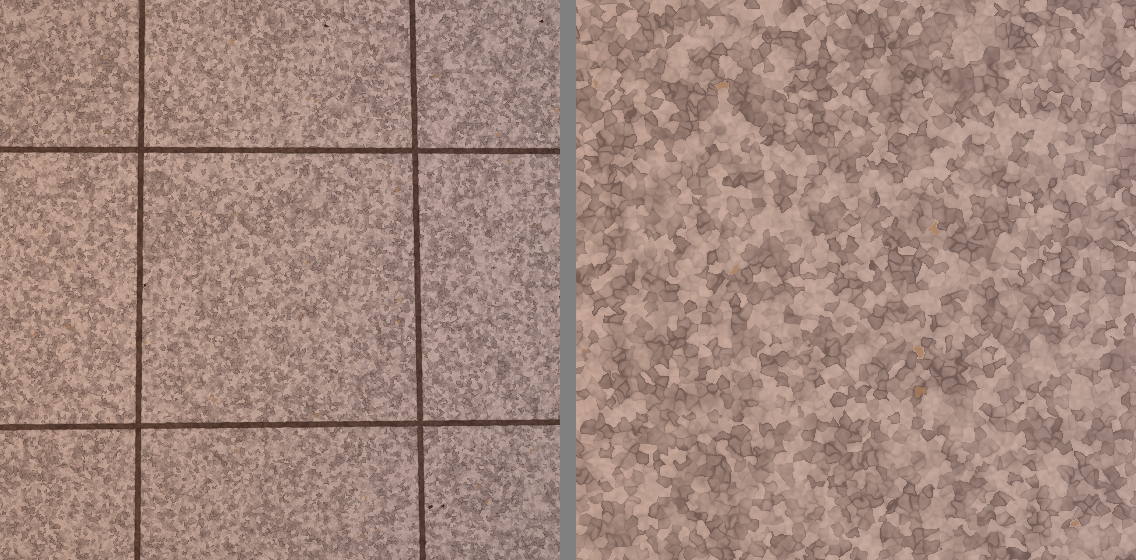
Left: the whole. Right: its middle third, enlarged.
This texture is drawn by a three.js fragment shader. Its source:

```glsl
varying vec2 vUv;

const vec2 PITCH_START = vec2(0.510, 0.496);  // column pitch at bottom, row pitch at left
const vec2 PITCH_END = vec2(0.482, 0.484);    // column pitch at top, row pitch at right
const vec2 MIDDLE_START = vec2(0.500, 0.485);
const vec2 MIDDLE_END = vec2(0.495, 0.488);
const float GROUT_HALF_WIDTH = 0.0051;
const float GROUT_WOBBLE = 0.0016;
const float EDGE_SOFTNESS = 0.0014;
const float GRAIN_COUNT = 158.0;
const float CLUMP_COUNT = 85.0;
const float RIM_WIDTH = 0.36;
const float RIM_DEPTH = 0.52;
const float OCHRE_SHARE = 0.002;
const float PIT_SHARE = 0.0005;
const vec3 GRAIN_DARK = vec3(0.475, 0.385, 0.355);
const vec3 GRAIN_LIGHT = vec3(0.765, 0.655, 0.606);
const vec3 OCHRE = vec3(0.64, 0.46, 0.31);
const vec3 PIT = vec3(0.24, 0.16, 0.13);
const vec3 GROUT_DARK = vec3(0.25, 0.165, 0.135);
const vec3 GROUT_LIGHT = vec3(0.41, 0.30, 0.25);
const vec3 WARM_LIGHT = vec3(1.03, 1.0, 0.97);
const vec3 COOL_LIGHT = vec3(0.98, 0.995, 1.03);

float hash(vec2 p) {
  vec3 q = fract(vec3(p.xyx) * 0.1031);
  q += dot(q, q.yzx + 33.33);
  return fract((q.x + q.y) * q.z);
}

vec2 hash2(vec2 p) {
  return vec2(hash(p), hash(p + 71.7));
}

float noise(vec2 p) {
  vec2 i = floor(p);
  vec2 f = fract(p);
  f = f * f * (3.0 - 2.0 * f);
  return mix(mix(hash(i), hash(i + vec2(1.0, 0.0)), f.x),
             mix(hash(i + vec2(0.0, 1.0)), hash(i + 1.0), f.x), f.y);
}

// Nearest grain: xy = its cell, z = gap to the second nearest
vec3 nearestGrain(vec2 p) {
  vec2 base = floor(p);
  vec2 nearest = base;
  float d1 = 9.0;
  float d2 = 9.0;
  for (int y = -1; y <= 1; y++) {
    for (int x = -1; x <= 1; x++) {
      vec2 cell = base + vec2(float(x), float(y));
      float d = length(cell + hash2(cell) - p);
      if (d < d1) {
        d2 = d1;
        d1 = d;
        nearest = cell;
      } else {
        d2 = min(d2, d);
      }
    }
  }
  return vec3(nearest, d2 - d1);
}

vec3 stone(vec2 p, vec2 tile) {
  vec2 q = p + (tile + 3.0) * vec2(3.7, 5.3);
  vec2 warp = vec2(noise(q * 250.0), noise(q * 250.0 + 40.0)) - 0.5;
  vec3 grain = nearestGrain(q * GRAIN_COUNT + warp * 0.7);

  // Pale matrix with scattered greyer grains
  float clump = noise(q * CLUMP_COUNT) * 0.75 + noise(q * 24.0) * 0.25;
  float grey = 1.0 - smoothstep(0.15, 0.80, hash(grain.xy + 13.0) * 0.55 + clump * 0.45);
  float tone = 0.92 - 0.62 * grey;

  // Dark broken outlines, strongest around the grey grains
  float rim = 1.0 - smoothstep(0.03, RIM_WIDTH, grain.z);
  float broken = smoothstep(0.25, 0.75, noise(q * 135.0 + 90.0));
  tone -= rim * RIM_DEPTH * mix(0.15, 1.0, grey) * mix(0.35, 1.0, broken);
  tone += (noise(q * 400.0) - 0.5) * 0.24;
  vec3 color = mix(GRAIN_DARK, GRAIN_LIGHT, clamp(tone, -0.1, 1.05));

  // Rare ochre flecks and dark pits
  float rare = hash(grain.xy + 157.0);
  float core = smoothstep(0.05, 0.25, grain.z);
  color = mix(color, OCHRE, core * 0.65 * step(rare, OCHRE_SHARE));
  color = mix(color, PIT, core * step(1.0 - PIT_SHARE, rare));
  return color * (0.985 + 0.03 * hash(tile + 19.0));
}

void main() {
  // Tile grid with slight perspective; joints lie on whole numbers
  vec2 along = vUv.yx;
  vec2 pitch = mix(PITCH_START, PITCH_END, along);
  vec2 grid = (vUv - mix(MIDDLE_START, MIDDLE_END, along)) / pitch + 0.5;
  vec2 jointDistance = abs(grid - floor(grid + 0.5)) * pitch;
  float joint = min(jointDistance.x, jointDistance.y);
  joint += (noise(vUv * 130.0) - 0.5) * GROUT_WOBBLE;

  vec3 color = stone(vUv, floor(grid));

  // Sandy grout, darker along its edges
  float sand = noise(vUv * 260.0) * 0.6 + noise(vUv * 60.0) * 0.4;
  vec3 grout = mix(GROUT_DARK, GROUT_LIGHT, sand);
  grout *= 1.0 - 0.18 * smoothstep(0.45, 1.0, joint / GROUT_HALF_WIDTH);
  float onTile = smoothstep(-EDGE_SOFTNESS, EDGE_SOFTNESS, joint - GROUT_HALF_WIDTH);
  color = mix(grout, color, onTile);

  // Warm light from the left, dimmer toward the corners
  color *= mix(WARM_LIGHT, COOL_LIGHT, smoothstep(0.0, 1.0, vUv.x));
  vec2 offCentre = vUv - vec2(0.45, 0.55);
  color *= 1.02 - 0.12 * dot(offCentre, offCentre);
  gl_FragColor = vec4(color, 1.0);
}
```
